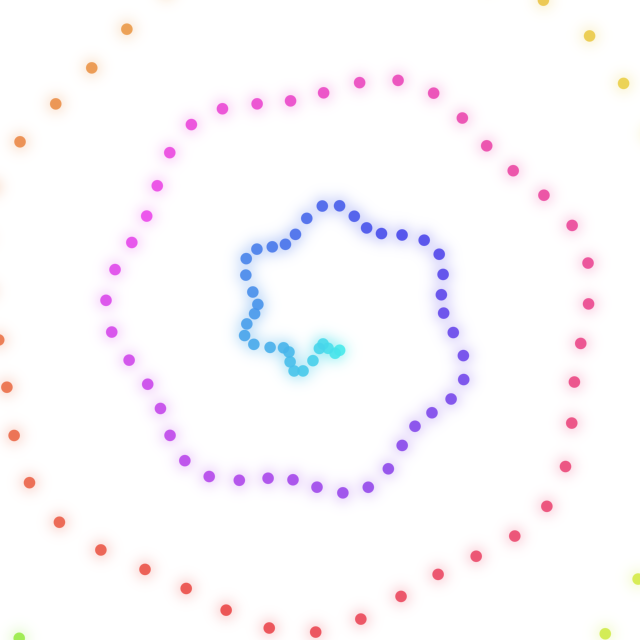
Reproduce this background procedurally as a Shadertoy shader.

```glsl
const int   DOT_COUNT     = 142;
const float START_ANGLE   = 0.995;    // radians, clockwise from the right
const float ANGLE_STEP    = 0.1495;
const float START_RADIUS  = 0.0393;   // lengths are fractions of the height
const float RADIUS_STEP   = 0.0049;
const float WAVE_SIZE     = 0.0176;
const float WAVE_PHASE    = 0.25;
const float DOT_RADIUS    = 0.0090;
const float DOT_OPACITY   = 0.9;
const float GLOW_SIGMA    = 0.0125;
const float GLOW_OPACITY  = 0.19;
const float START_HUE     = 0.5;      // cyan, in turns
const float HUE_STEP      = 1.0 / 180.0;
const float SATURATION    = 0.8;
const float LIGHTNESS     = 0.6;
const vec3  PAPER_COLOR   = vec3(1.0);

vec3 hslToRgb(float hue, float saturation, float lightness) {
    vec3 ramp = clamp(abs(mod(hue * 6.0 + vec3(0.0, 4.0, 2.0), 6.0) - 3.0) - 1.0, 0.0, 1.0);
    float chroma = saturation * (1.0 - abs(2.0 * lightness - 1.0));
    return lightness + chroma * (ramp - 0.5);
}

// Spiral whose radius swells and shrinks as it grows
vec2 spiralPoint(float index) {
    float angle = START_ANGLE + ANGLE_STEP * index;
    float radius = START_RADIUS + RADIUS_STEP * index + WAVE_SIZE * cos(index - WAVE_PHASE);
    return radius * vec2(cos(angle), -sin(angle));
}

void mainImage(out vec4 fragColor, in vec2 fragCoord) {
    vec2 position = (fragCoord - 0.5 * iResolution.xy) / iResolution.y;
    float edge = 0.75 / iResolution.y;
    vec3 color = PAPER_COLOR;

    for (int i = 0; i < DOT_COUNT; i++) {
        float index = float(i);
        float dist = length(position - spiralPoint(index));
        if (dist > 4.0 * GLOW_SIGMA) continue;

        // Soft halo first, then the disc over it
        vec3 dotColor = hslToRgb(START_HUE + HUE_STEP * index, SATURATION, LIGHTNESS);
        float glow = GLOW_OPACITY * exp(-0.5 * dist * dist / (GLOW_SIGMA * GLOW_SIGMA));
        float disc = DOT_OPACITY * (1.0 - smoothstep(-edge, edge, dist - DOT_RADIUS));
        color = mix(color, dotColor, glow);
        color = mix(color, dotColor, disc);
    }
    fragColor = vec4(color, 1.0);
}
```
